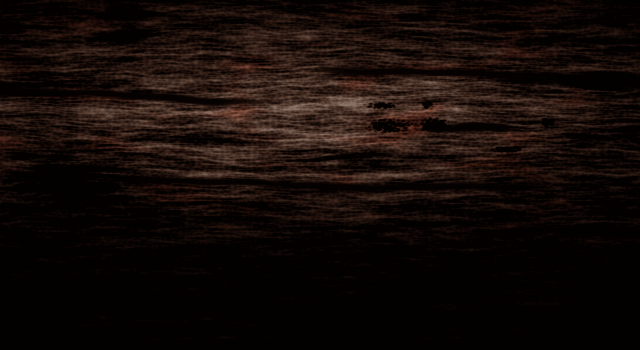
This texture is drawn by a Shadertoy shader. Its source:

```glsl
// Weathered dark timber: horizontal fibres, splits and knots under a soft band of light.
#define LIGHT_CENTER vec2(0.47, 0.665)
#define LIGHT_WIDTH 0.53
#define LIGHT_ABOVE 0.29
#define LIGHT_BELOW 0.25
#define WOOD_GAIN 0.33
#define GRAIN_GAIN 0.92
#define SHADOW_CUT 0.055
#define RUST_TINT vec3(1.12, 0.74, 0.62)
#define WOOD_GAMMA vec3(1.0, 1.30, 1.48)

vec2 hash2(vec2 p) {
    p = vec2(dot(p, vec2(127.1, 311.7)), dot(p, vec2(269.5, 183.3)));
    return fract(sin(p) * 43758.5);
}

// Cellular noise: distance to the nearest scattered point.
float cells(vec2 p) {
    vec2 id = floor(p), f = fract(p);
    float nearest = 4.0;
    for (int j = -1; j <= 1; j++)
    for (int i = -1; i <= 1; i++) {
        vec2 o = vec2(i, j);
        vec2 d = o + hash2(id + o) - f;
        nearest = min(nearest, dot(d, d));
    }
    return sqrt(nearest);
}

// Soft elliptical spot.
float spot(vec2 uv, vec2 center, vec2 radius) {
    vec2 q = (uv - center) / radius;
    return exp(-dot(q, q));
}

// Wavering split from a to b, tapered at both ends.
float split(vec2 uv, vec2 a, vec2 b, float width, float ragged) {
    float t = (uv.x - a.x) / (b.x - a.x);
    float line = mix(a.y, b.y, t) + 0.003 * sin(uv.x * 19.0 + a.y * 40.0)
               + 0.0015 * sin(uv.x * 53.0);
    float taper = smoothstep(-0.05, 0.12, t) * (1.0 - smoothstep(0.82, 1.05, t));
    float w = width * (0.45 + ragged) * taper + 0.0005;
    return taper * (1.0 - smoothstep(0.45 * w, w + 0.003, abs(uv.y - line)));
}

// Uneven light, fading faster downwards.
float lightAt(vec2 uv) {
    vec2 q = uv - LIGHT_CENTER;
    q.x /= LIGHT_WIDTH;
    q.y /= q.y > 0.0 ? LIGHT_ABOVE : LIGHT_BELOW;
    return 0.05 + 0.95 * exp(-dot(q, q));
}

void mainImage(out vec4 fragColor, in vec2 fragCoord) {
    vec2 uv = fragCoord / iResolution.xy;
    vec2 p = fragCoord / iResolution.y;

    // Fibres bend gently along the board.
    vec2 g = p;
    g.y += 0.006 * sin(p.x * 4.0 + p.y * 9.0) + 0.003 * sin(p.x * 11.0 - p.y * 23.0)
         + 0.0015 * sin(p.x * 31.0 + p.y * 57.0);

    // Fibre layers from broad to fine, then small pits.
    float broad = cells(g * vec2(3.2, 36.0));
    float medium = cells(g * vec2(7.0, 84.0) + 17.0);
    float fine = cells(g * vec2(17.0, 150.0) + 41.0);
    float pits = cells(p * vec2(75.0, 115.0) + 73.0);
    float grain = 0.32 * broad + 0.30 * medium + 0.26 * fine + 0.20 * pits - 0.49;

    float light = lightAt(uv);
    float tone = WOOD_GAIN * light + GRAIN_GAIN * grain * sqrt(light) - SHADOW_CUT;

    // Pale worn strips.
    tone += 0.09 * spot(uv, vec2(0.34, 0.678), vec2(0.20, 0.022));
    tone += 0.07 * spot(uv, vec2(0.56, 0.715), vec2(0.16, 0.030));
    tone += 0.08 * spot(uv, vec2(0.80, 0.682), vec2(0.18, 0.010));
    tone += 0.06 * spot(uv, vec2(0.50, 0.493), vec2(0.20, 0.014));
    tone += 0.07 * spot(uv, vec2(0.38, 0.032), vec2(0.10, 0.006)) * fine;

    // Stained hollows.
    float stain = 0.9 * spot(uv, vec2(0.11, 0.48), vec2(0.09, 0.07));
    stain += 0.65 * spot(uv, vec2(0.58, 0.540), vec2(0.11, 0.026));
    stain += 0.55 * spot(uv, vec2(0.31, 0.600), vec2(0.09, 0.020));
    stain += 0.60 * spot(uv, vec2(0.93, 0.620), vec2(0.09, 0.018));
    stain += 0.70 * spot(uv, vec2(0.95, 0.765), vec2(0.13, 0.024));
    stain += 0.65 * spot(uv, vec2(0.03, 0.750), vec2(0.13, 0.026));
    stain += 0.60 * spot(uv, vec2(0.20, 0.900), vec2(0.03, 0.100));
    tone -= 0.27 * stain * (1.25 - broad);

    // Knots with broken outlines.
    float knot = spot(uv, vec2(0.607, 0.640), vec2(0.034, 0.020));
    knot += spot(uv, vec2(0.680, 0.643), vec2(0.022, 0.022));
    knot += spot(uv, vec2(0.595, 0.698), vec2(0.025, 0.010));
    knot += spot(uv, vec2(0.668, 0.700), vec2(0.010, 0.014));
    knot += spot(uv, vec2(0.792, 0.574), vec2(0.024, 0.010));
    knot += spot(uv, vec2(0.856, 0.652), vec2(0.012, 0.014));
    tone -= 0.32 * smoothstep(0.25, 0.75, knot * (1.35 - pits));

    // Long splits running with the fibres.
    float gap = split(uv, vec2(-0.10, 0.750), vec2(0.43, 0.706), 0.013, medium);
    gap = max(gap, split(uv, vec2(0.48, 0.803), vec2(1.12, 0.765), 0.014, medium));
    gap = max(gap, split(uv, vec2(0.19, 0.489), vec2(0.56, 0.465), 0.011, medium));
    gap = max(gap, split(uv, vec2(0.46, 0.468), vec2(0.87, 0.462), 0.012, medium));
    gap = max(gap, split(uv, vec2(0.66, 0.630), vec2(0.81, 0.634), 0.015, fine));
    tone *= 1.0 - 0.96 * gap;

    // Brown ramp with rusty patches.
    float rust = 0.65 * smoothstep(0.48, 0.80, cells(g * vec2(4.0, 15.0) + 9.0));
    rust += spot(uv, vec2(0.625, 0.645), vec2(0.045, 0.030));
    rust += 0.8 * spot(uv, vec2(0.13, 0.950), vec2(0.09, 0.050));
    vec3 color = pow(vec3(clamp(tone, 0.0, 0.52) + 0.012), WOOD_GAMMA);
    color *= mix(vec3(1.0), RUST_TINT, min(rust, 1.0));
    fragColor = vec4(color, 1.0);
}
```
